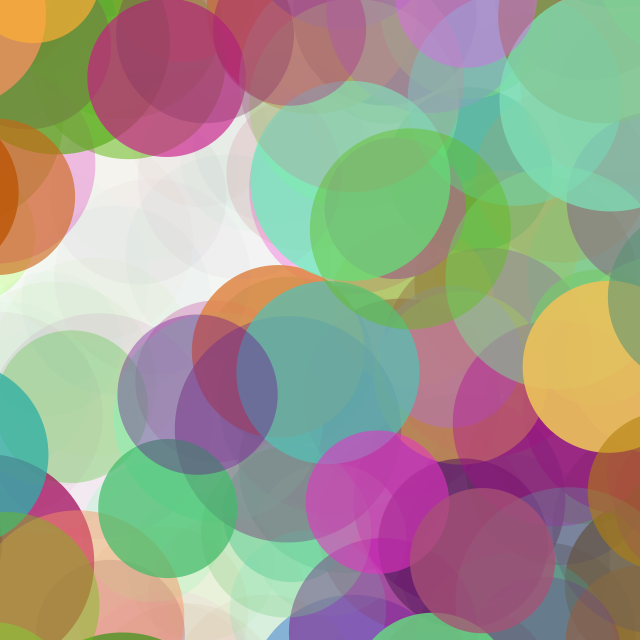
Give the GLSL for this background, as a WebGL 2 fragment shader.

```glsl
#version 300 es
precision highp float;
// Overlapping translucent coloured discs scattered over a white ground.

uniform vec2 u_resolution;
out vec4 fragColor;

const int DISC_COUNT = 140;
const float MIN_RADIUS = 0.105;
const float MAX_RADIUS = 0.180;
const float MIN_OPACITY = 0.25;
const float MAX_OPACITY = 0.92;
const float FAINT_OPACITY = 0.035;  // discs that reach into a clearing
const float CLEARING_FADE = 0.04;   // distance over which discs regain strength
const float OVERSCAN = 0.12;        // how far centres lie beyond the canvas
const float POSITION_JITTER = 0.16;
const float COLOUR_JITTER = 0.26;
const float LIGHTNESS_JITTER = 0.46;
const uint SEED = 37u;

const vec3 GROUND = vec3(0.995, 0.995, 0.985);
const vec3 TEAL = vec3(0.36, 0.77, 0.61);
const vec3 MAGENTA = vec3(0.74, 0.16, 0.66);
const vec3 GREEN = vec3(0.47, 0.86, 0.22);
const vec3 OCHRE = vec3(0.74, 0.46, 0.12);
const vec3 MAUVE = vec3(0.55, 0.32, 0.48);
const vec3 BLUE = vec3(0.30, 0.34, 0.70);

// Clearings: centre in xy, radius in z.
const vec3 CLEARINGS[3] = vec3[3](
    vec3(0.28, 0.66, 0.11),
    vec3(0.33, 0.02, 0.06),
    vec3(0.02, 0.46, 0.04));

uint scramble(uint n) {
    n = n * 747796405u + 2891336453u;
    n = ((n >> ((n >> 28u) + 4u)) ^ n) * 277803737u;
    return (n >> 22u) ^ n;
}

// Random value from 0 to 1 for one property of one disc.
float random(int disc, int property) {
    uint n = scramble(uint(disc) * 16u + uint(property) + SEED * 4096u);
    return float(n >> 8u) / 16777216.0;
}

vec3 discColour(int disc) {
    float pick = random(disc, 0);
    vec3 base = pick < 0.25 ? TEAL
              : pick < 0.43 ? MAGENTA
              : pick < 0.59 ? GREEN
              : pick < 0.77 ? OCHRE
              : pick < 0.96 ? MAUVE : BLUE;
    vec3 shift = vec3(random(disc, 1), random(disc, 2), random(disc, 3)) - 0.5;
    float lightness = LIGHTNESS_JITTER * (random(disc, 8) - 0.5);
    return clamp(base + COLOUR_JITTER * shift + lightness, 0.0, 1.0);
}

// Evenly spread sequence, loosened by jitter.
vec2 discCentre(int disc) {
    vec2 even = fract(0.5 + float(disc) * vec2(0.754878, 0.569840));
    vec2 jitter = vec2(random(disc, 4), random(disc, 5)) - 0.5;
    return mix(vec2(-OVERSCAN), vec2(1.0 + OVERSCAN), even) + POSITION_JITTER * jitter;
}

float discOpacity(int disc, vec2 centre, float radius) {
    float gap = 1.0;
    for (int i = 0; i < 3; i++) {
        gap = min(gap, distance(centre, CLEARINGS[i].xy) - CLEARINGS[i].z - radius);
    }
    float strength = random(disc, 6);
    float strong = mix(MIN_OPACITY, MAX_OPACITY, strength);
    float faint = FAINT_OPACITY * (0.5 + strength);
    return mix(faint, strong, smoothstep(-CLEARING_FADE, 0.0, gap));
}

void main() {
    float pixel = 1.0 / min(u_resolution.x, u_resolution.y);
    vec2 point = gl_FragCoord.xy / u_resolution;
    vec2 aspect = u_resolution * pixel;
    vec3 colour = GROUND;

    // Paint the discs from back to front.
    for (int disc = 0; disc < DISC_COUNT; disc++) {
        vec2 centre = discCentre(disc);
        float radius = mix(MIN_RADIUS, MAX_RADIUS, random(disc, 7));
        float edge = length((point - centre) * aspect) - radius;
        float coverage = clamp(0.5 - edge / pixel, 0.0, 1.0);
        if (coverage > 0.0) {
            colour = mix(colour, discColour(disc), coverage * discOpacity(disc, centre, radius));
        }
    }
    fragColor = vec4(colour, 1.0);
}
```
